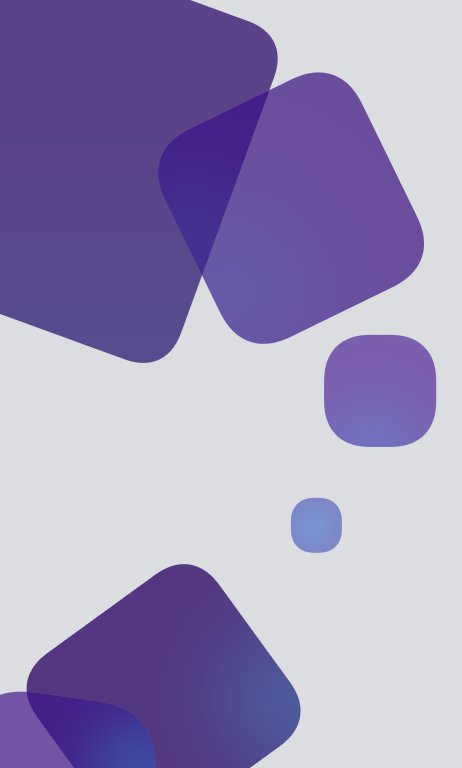
Write a Shadertoy shader that draws this background.

```glsl
// Translucent violet rounded squares scattered over a pale grey ground.
// Each is a rotated box distance with superelliptic corners and a soft blue
// glow; where two boxes cross, a deeper violet replaces both. Unit: height.

const vec3 GROUND       = vec3(0.863, 0.867, 0.882);
const vec3 PLUM         = vec3(0.360, 0.260, 0.535);
const vec3 SLATE_VIOLET = vec3(0.345, 0.295, 0.555);
const vec3 VIOLET       = vec3(0.420, 0.303, 0.615);
const vec3 PERIWINKLE   = vec3(0.400, 0.350, 0.655);
const vec3 ORCHID       = vec3(0.485, 0.370, 0.680);
const vec3 LAVENDER     = vec3(0.445, 0.445, 0.745);
const vec3 SOFT_BLUE    = vec3(0.505, 0.515, 0.775);
const vec3 SKY          = vec3(0.465, 0.575, 0.815);
const vec3 AUBERGINE    = vec3(0.330, 0.215, 0.500);
const vec3 STEEL        = vec3(0.300, 0.350, 0.610);
const vec3 MAUVE        = vec3(0.450, 0.325, 0.650);
const vec3 OVERLAP      = vec3(0.265, 0.115, 0.525);
const vec3 OVERLAP_BLUE = vec3(0.265, 0.190, 0.560);
const vec3 DEEP_BLUE    = vec3(0.245, 0.295, 0.635);

const float CORNER_POWER = 2.4; // 2 gives circular corners, more is squarer

// Smooth coverage of a rounded box turned counter-clockwise by some degrees.
float roundedBox(vec2 p, vec2 center, vec2 halfSize, float degrees, float radius) {
    float a = radians(degrees);
    vec2 d = p - center;
    d = vec2(cos(a) * d.x + sin(a) * d.y, cos(a) * d.y - sin(a) * d.x);
    vec2 q = abs(d) - halfSize + radius;
    vec2 c = pow(max(q, 0.0), vec2(CORNER_POWER));
    float dist = min(max(q.x, q.y), 0.0) + pow(c.x + c.y, 1.0 / CORNER_POWER) - radius;
    return clamp(0.5 - dist * iResolution.y, 0.0, 1.0);
}

// Gaussian falloff around a point.
float glow(vec2 p, vec2 center, float radius) {
    vec2 d = (p - center) / radius;
    return exp(-dot(d, d));
}

void mainImage(out vec4 fragColor, in vec2 fragCoord) {
    vec2 p = fragCoord / iResolution.y;

    // Coverage of each box
    float large  = roundedBox(p, vec2(0.076, 0.813), vec2(0.2344), -20.0, 0.060);
    float middle = roundedBox(p, vec2(0.379, 0.729), vec2(0.1426, 0.1504), 26.0, 0.0716);
    float small  = roundedBox(p, vec2(0.495, 0.491), vec2(0.073), 0.0, 0.0625);
    float tiny   = roundedBox(p, vec2(0.412, 0.316), vec2(0.0332, 0.0358), 0.0, 0.0325);
    float lower  = roundedBox(p, vec2(0.213, 0.089), vec2(0.1465, 0.138), 36.0, 0.0625);
    float corner = roundedBox(p, vec2(0.069, -0.034), vec2(0.1276), -8.0, 0.090);

    // Upper pair and its crossing
    vec3 color = mix(GROUND, mix(SLATE_VIOLET, PLUM, smoothstep(0.55, 0.88, p.y)), large);
    color = mix(color, mix(VIOLET, PERIWINKLE, glow(p, vec2(0.30, 0.62), 0.13)), middle);
    vec3 crossing = mix(OVERLAP, OVERLAP_BLUE, glow(p, vec2(0.25, 0.68), 0.12));
    color = mix(color, crossing, large * middle);

    // Small floating boxes
    color = mix(color, mix(ORCHID, LAVENDER, glow(p, vec2(0.484, 0.41), 0.075)), small);
    color = mix(color, mix(SOFT_BLUE, SKY, glow(p, vec2(0.41, 0.315), 0.03)), tiny);

    // Lower pair and its crossing
    color = mix(color, mix(AUBERGINE, STEEL, glow(p, vec2(0.39, 0.09), 0.115)), lower);
    color = mix(color, MAUVE, corner);
    crossing = mix(OVERLAP, DEEP_BLUE, glow(p, vec2(0.182, 0.0), 0.075));
    color = mix(color, crossing, lower * corner);

    fragColor = vec4(color, 1.0);
}
```
